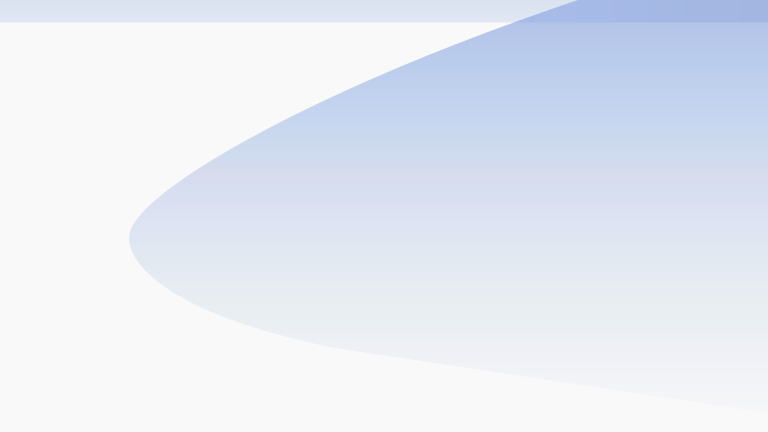
A Shadertoy shader for this background:

```glsl
// A pale page with a wide blue leaf-like sweep opening to the right, below a thin tinted strip.
// The sweep is bounded by two rational curves that meet at its left tip;
// it is filled with a vertical ramp of evenly spaced colour stops.

#define PAGE_COLOR vec3(0.977, 0.978, 0.978)
#define TIP vec2(0.2986, 0.4491)     // left tip, in canvas heights
#define STRIP_BOTTOM 0.948           // lower edge of the top strip
#define TAIL_START 0.2546            // depth below the tip where the edge turns straight
#define TAIL_SLOPE 6.66              // run over fall of the straight edge
#define ROSE_TINT vec3(0.010, -0.007, -0.008)

const int STOPS = 13;

// Fill colours from the top of the canvas to the bottom, in 8-bit levels
const vec3 FILL[STOPS] = vec3[STOPS](
    vec3(174, 191, 231), vec3(182, 199, 234), vec3(188, 206, 236),
    vec3(196, 212, 239), vec3(204, 218, 238), vec3(214, 221, 239),
    vec3(220, 226, 242), vec3(226, 232, 241), vec3(231, 236, 242),
    vec3(234, 239, 243), vec3(240, 241, 246), vec3(244, 245, 247),
    vec3(247, 247, 248));

// Horizontal position of the sweep's left edge at height y
float sweepEdge(float y) {
    float rise = max(y - TIP.y, 0.0);
    float fall = max(TIP.y - y, 0.0);
    float bend = min(fall, TAIL_START);
    float upper = rise * rise / (0.081 + 0.54 * rise - 0.285 * rise * rise);
    float lower = bend * bend / (0.1296 + 0.38 * bend - 1.391 * bend * bend);
    return TIP.x + upper + lower + (fall - bend) * TAIL_SLOPE;
}

vec3 sweepColor(float depth) {
    float position = clamp(depth, 0.0, 1.0) * float(STOPS - 1);
    int index = min(int(position), STOPS - 2);
    vec3 color = mix(FILL[index], FILL[index + 1], position - float(index)) / 255.0;
    // Faint warm band where the blue turns pale
    float band = smoothstep(0.375, 0.385, depth) * (1.0 - smoothstep(0.40, 0.43, depth));
    return color + ROSE_TINT * band;
}

void mainImage(out vec4 fragColor, in vec2 fragCoord) {
    vec2 p = fragCoord / iResolution.y;
    float pixel = 1.0 / iResolution.y;
    float depth = 1.0 - p.y;

    // Sweep coverage, from the slope-corrected distance to its edge
    float slope = (sweepEdge(p.y + pixel) - sweepEdge(p.y - pixel)) / (2.0 * pixel);
    float edgeDistance = (p.x - sweepEdge(p.y)) / sqrt(1.0 + slope * slope);
    float sweep = clamp(edgeDistance / pixel + 0.5, 0.0, 1.0);
    vec3 color = mix(PAGE_COLOR, sweepColor(depth), sweep);

    // Top strip, lightening downward over the page and deepening the sweep
    float strip = clamp((p.y - STRIP_BOTTOM) / pixel + 0.5, 0.0, 1.0);
    float down = clamp(depth / (1.0 - STRIP_BOTTOM), 0.0, 1.0);
    vec3 stripOnPage = mix(vec3(0.855, 0.883, 0.938), vec3(0.885, 0.913, 0.957), down);
    vec3 stripOnSweep = mix(vec3(0.655, 0.733, 0.913), vec3(0.640, 0.715, 0.885),
                            smoothstep(1.2, 1.78, p.x));
    color = mix(color, mix(stripOnPage, stripOnSweep, sweep), strip);

    fragColor = vec4(color, 1.0);
}
```
